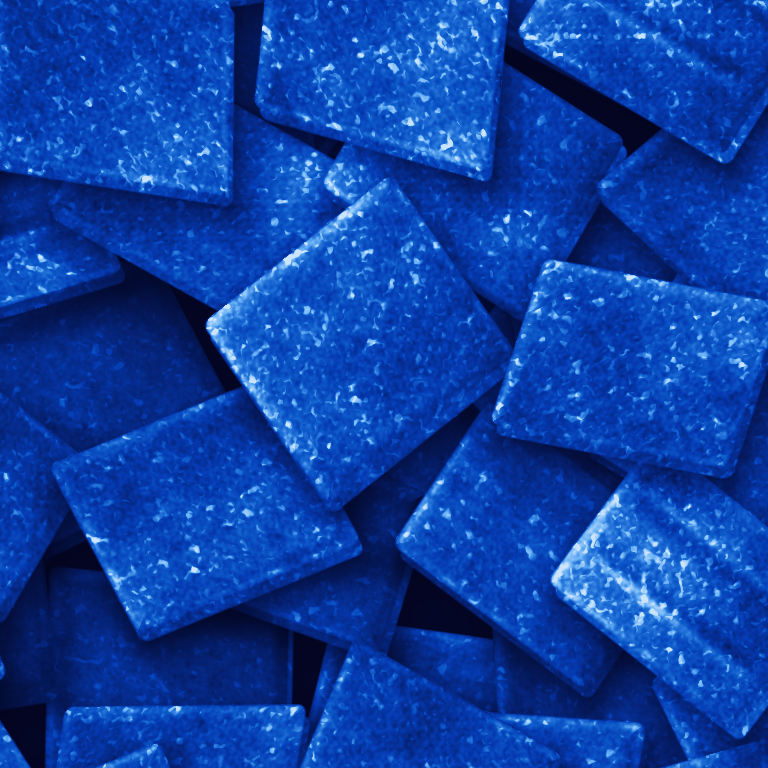
Write a WebGL 1 fragment shader that draws this texture.

```glsl
precision highp float;
uniform vec2 u_resolution;

vec2 hash2(vec2 p) {
  p = vec2(dot(p, vec2(127.1, 311.7)), dot(p, vec2(269.5, 183.3)));
  return fract(sin(p) * 43758.545);
}

float corner(vec2 cell, vec2 f, vec2 o) {
  return dot(hash2(cell + o) * 2.0 - 1.0, f - o);
}

float gradientNoise(vec2 p) {
  vec2 i = floor(p), f = p - i;
  vec2 w = f * f * f * (f * (f * 6.0 - 15.0) + 10.0);
  float low = mix(corner(i, f, vec2(0, 0)), corner(i, f, vec2(1, 0)), w.x);
  float high = mix(corner(i, f, vec2(0, 1)), corner(i, f, vec2(1, 1)), w.x);
  return mix(low, high, w.y);
}

float roundedBox(vec2 q, vec2 halfSize) {
  vec2 e = abs(q) - halfSize + 0.012;
  return length(max(e, 0.0)) + min(max(e.x, e.y), 0.0) - 0.012;
}

float bump(float x, float width) {
  return exp(-x * x / (width * width));
}

// Dark gap to pale glass
vec3 glassColor(float v) {
  vec3 c = vec3(0.01, 0.015, 0.12);
  c = mix(c, vec3(0.02, 0.13, 0.45), clamp(v / 0.25, 0.0, 1.0));
  c = mix(c, vec3(0.02, 0.23, 0.70), clamp((v - 0.25) / 0.25, 0.0, 1.0));
  c = mix(c, vec3(0.05, 0.35, 0.79), clamp((v - 0.5) / 0.2, 0.0, 1.0));
  c = mix(c, vec3(0.16, 0.47, 0.86), clamp((v - 0.7) / 0.15, 0.0, 1.0));
  c = mix(c, vec3(0.41, 0.69, 0.96), clamp((v - 0.85) / 0.15, 0.0, 1.0));
  return mix(c, vec3(0.80, 0.89, 0.99), clamp((v - 1.0) / 0.25, 0.0, 1.0));
}

void main() {
  vec2 p = gl_FragCoord.xy / u_resolution.y;
  float light = 0.03;
  float edge = 0.0;
  vec2 grainPos = p;

  // Layers of tiles, deepest first
  for (int layer = 0; layer < 4; layer++) {
    float depth = float(layer);
    vec2 g = p / 0.37 + depth * vec2(0.37, 0.61) + 0.15;
    for (int y = -1; y <= 1; y++) {
      for (int x = -1; x <= 1; x++) {
        vec2 cell = floor(g) + vec2(x, y);
        vec2 seed = cell + depth * 17.0;
        vec2 place = hash2(seed + 3.1);
        vec2 shape = hash2(seed + 41.7);
        vec2 look = hash2(seed + 77.3);
        if (hash2(seed + 9.9).x > 0.8) continue;

        // Tilted, slightly skewed square
        float a = (shape.x - 0.5) * 1.5;
        float skew = (shape.y - 0.5) * 0.4;
        mat2 toTile = mat2(1.0, 0.0, skew, 1.0) * mat2(cos(a), -sin(a), sin(a), cos(a));
        vec2 q = toTile * (g - cell - 0.5 - (place - 0.5) * 0.5) * 0.37;
        vec2 halfSize = vec2(0.157, mix(0.105, 0.15, look.x));
        float d = roundedBox(q, halfSize);

        // Cast shadow, then the thick side
        float shadow = roundedBox(q - toTile * vec2(0.012, -0.025), halfSize);
        light *= mix(0.2, 1.0, smoothstep(-0.03, 0.055, shadow));
        float side = roundedBox(q - toTile * vec2(0.006, -0.014), halfSize);
        float sideCover = 1.0 - smoothstep(-0.002, 0.002, min(d, side));
        float base = 0.38 + depth * 0.055 + (look.y - 0.5) * 0.2;
        light = mix(light, base * mix(0.4, 1.0, place.x), sideCover);

        // Face with gradient, bevel and bright rim
        vec2 e = abs(q) - halfSize;
        vec2 normal = e.x > e.y ? vec2(sign(q.x), 0.0) : vec2(0.0, sign(q.y));
        float facing = dot(normal, toTile * vec2(-0.7, 0.5));
        float slope = 6.2832 * shape.y;
        float face = base + dot(q, vec2(cos(slope), sin(slope))) * 1.1;
        face += smoothstep(-0.026, -0.008, d) * (facing * 0.17 + 0.03);

        // Pressed ridges on some tiles
        float ridge = bump(abs(q.y) - 0.055, 0.007) - 0.8 * bump(abs(q.y) - 0.038, 0.012);
        ridge *= smoothstep(0.14, 0.11, abs(q.x));
        face += ridge * 0.22 * step(0.75, place.y);
        float cover = 1.0 - smoothstep(-0.002, 0.002, d);
        light = mix(light, face, cover);

        edge = mix(edge * (1.0 - sideCover), bump(d + 0.006, 0.004), cover);
        if (sideCover > 0.5) grainPos = q + seed * 1.37;
      }
    }
  }

  // Cloudy glass and chipped edges
  float broad = gradientNoise(grainPos * 8.0 + 3.0);
  float cloud = gradientNoise(grainPos * 19.0);
  float fine = gradientNoise(grainPos * 170.0);
  float grain = broad * 0.24 + cloud * 0.16 + fine * 0.17;
  grain += gradientNoise(grainPos * 55.0) * 0.16 + gradientNoise(grainPos * 95.0 + 9.0) * 0.14;
  grain += edge * (0.06 + 0.5 * max(gradientNoise(grainPos * 38.0 + 5.0) + 0.1, 0.0));

  // Pale irregular flecks in two sizes
  vec2 warped = grainPos + 0.003 * vec2(fine, gradientNoise(grainPos * 150.0 + 31.0));
  float cutoff = 0.20 - cloud * 0.22 - broad * 0.1;
  float large = smoothstep(cutoff, cutoff + 0.25, gradientNoise(warped * 72.0));
  float small = smoothstep(cutoff, cutoff + 0.25, gradientNoise(warped * 120.0 + 13.0));
  float strength = 0.6 + 0.7 * gradientNoise(grainPos * 40.0 + 71.0);
  grain += (large * 0.62 + small * 0.42) * strength;

  float lit = smoothstep(0.0, 0.6, light);
  gl_FragColor = vec4(glassColor(light + grain * lit), 1.0);
}
```
